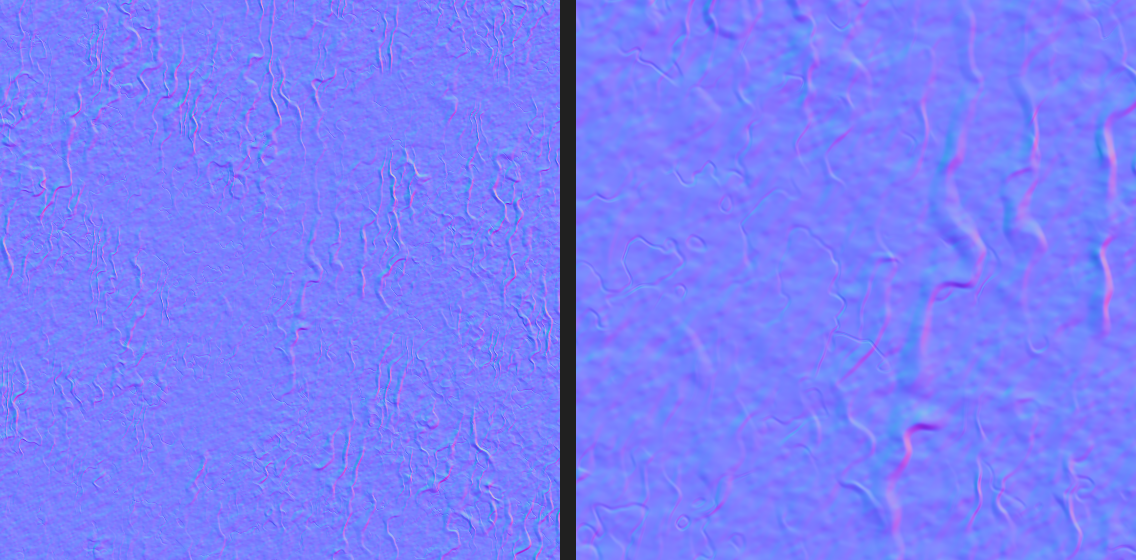
Left: the whole. Right: its middle third, enlarged.
A WebGL 1 fragment shader for this texture map:

```glsl
precision highp float;

uniform vec2 u_resolution;

const float SAMPLE_STEP = 0.0010;
const vec2 BASE_TILT = vec2(-0.03, 0.0);

float hash(vec2 p) {
  return fract(sin(dot(p, vec2(127.1, 311.7))) * 43758.545);
}

float noise(vec2 p) {
  vec2 cell = floor(p);
  vec2 f = fract(p);
  f = f * f * f * (f * (f * 6.0 - 15.0) + 10.0);
  float low = mix(hash(cell), hash(cell + vec2(1.0, 0.0)), f.x);
  float high = mix(hash(cell + vec2(0.0, 1.0)), hash(cell + 1.0), f.x);
  return mix(low, high, f.y);
}

vec2 rotate(vec2 p, float angle) {
  float c = cos(angle);
  float s = sin(angle);
  return vec2(c * p.x - s * p.y, s * p.x + c * p.y);
}

vec2 jitter(vec2 p, float scale) {
  vec2 q = rotate(p, 0.8) * scale;
  return vec2(noise(q), noise(q + 47.0)) - 0.5;
}

// Fine grain, drawn out slightly along a rising diagonal
float grain(vec2 p) {
  vec2 q = rotate(p, -0.6) * vec2(52.0, 68.0);
  float sum = 0.0;
  float amplitude = 0.0013;
  for (int i = 0; i < 3; i++) {
    sum += amplitude * noise(q);
    q = rotate(q, 0.5) * 1.9 + 17.3;
    amplitude *= 0.6;
  }
  return sum;
}

// Broken upright ridges: gentle on the left, steep on the lower right
float strands(vec2 p, float count, float seed) {
  vec2 q = p + seed;
  float warp = 2.2 * noise(q * count * vec2(0.7, 0.25))
             + 0.8 * noise(rotate(q, 0.6) * count * 1.3)
             + 0.25 * noise(rotate(q, 0.9) * count * 3.2);
  float phase = fract((p.x - 0.2 * p.y) * count + warp);
  float ridge = smoothstep(0.55, 0.85, phase) * (1.0 - smoothstep(0.85, 1.0, phase));
  float gaps = smoothstep(0.36, 0.78, noise(q * count * vec2(0.9, 0.4) + 31.0));
  float beads = 0.35 + noise(rotate(q, 0.4) * count * 2.6);
  return ridge * gaps * beads;
}

// Short thin grooves along the level lines of a bent noise field
float cracks(vec2 p, float scale) {
  vec2 bend = 0.8 * jitter(p, scale * 1.6) + 0.4 * jitter(p, scale * 3.7);
  float level = noise(rotate(p, 0.5) * scale * vec2(1.0, 0.75) + bend);
  float groove = 1.0 - smoothstep(0.0, 0.09, abs(level - 0.5));
  return groove * smoothstep(0.4, 0.75, noise(p * scale * 0.7 + 9.0));
}

// Rounded crumbs for the rough patches
float lumps(vec2 p, float scale) {
  vec2 q = rotate(p, 0.7) * scale;
  q += 0.8 * noise(q * 1.3 + 5.0);
  float broad = 1.0 - abs(2.0 * noise(q) - 1.0);
  float small = 1.0 - abs(2.0 * noise(q * 2.1 + 8.0) - 1.0);
  return broad + 0.4 * small;
}

float height(vec2 p) {
  float patches = 0.6 * noise(rotate(p, 0.5) * 5.5 + 3.0)
                + 0.4 * noise(rotate(p, 0.9) * 13.0 + 21.0);
  float rough = smoothstep(0.45, 0.75, patches);
  float worn = smoothstep(0.22, 0.5, patches);
  vec2 ragged = p + 0.006 * jitter(p, 58.0);
  float h = grain(p) * mix(0.8, 1.1, worn);
  h += 0.0025 * strands(ragged, 20.0, 2.7) * mix(0.4, 1.0, worn);
  h += 0.0012 * strands(ragged, 36.0, 8.1) * mix(0.3, 1.0, worn);
  h -= 0.0004 * cracks(ragged, 34.0);
  h += 0.0011 * lumps(ragged, 48.0) * rough;
  return h;
}

vec2 slope(vec2 p, float e) {
  vec2 dx = vec2(e, 0.0);
  vec2 dy = vec2(0.0, e);
  return vec2(height(p + dx) - height(p - dx),
              height(p + dy) - height(p - dy)) / (2.0 * e);
}

void main() {
  vec2 p = gl_FragCoord.xy / u_resolution.y;

  // Pack the surface direction into colour
  vec3 normal = normalize(vec3(BASE_TILT - slope(p, SAMPLE_STEP), 1.0));
  gl_FragColor = vec4(0.5 + 0.5 * normal, 1.0);
}
```
